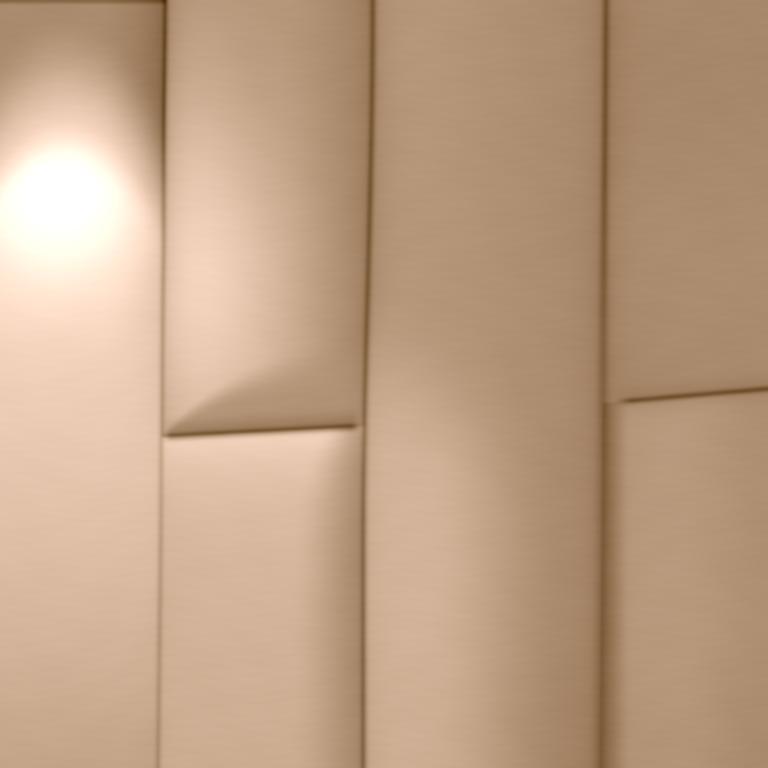
Reproduce this texture procedurally as a three.js fragment shader.

```glsl
// Upholstered wall panels: four padded strips with sewn vertical seams, two
// cross seams and a warm spotlight at upper left. Each strip is a scalar tone
// built from soft glows and ramps, then tinted and given a sine-layered weave.
varying vec2 vUv;

// Soft elliptical light with separate reach above and below its centre.
float glow(vec2 p, vec2 centre, float reachX, float reachUp, float reachDown) {
  vec2 d = p - centre;
  d /= vec2(reachX, d.y > 0.0 ? reachUp : reachDown);
  return exp(-dot(d, d));
}

float ridge(float d, float width) {
  return exp(-d * d / (width * width));
}

// Thin stitched crease inside a broad soft valley.
float crease(float d, float width, float depth, float valley) {
  return depth * ridge(d, width) + valley * exp(-abs(d) / 0.018);
}

// Joins two neighbouring tones at a signed distance.
float join(float before, float after, float d) {
  return mix(before, after, smoothstep(-0.003, 0.003, d));
}

// Layered sines: fine cloth threads plus slow mottling.
float weave(vec2 p) {
  float threads = sin(p.y * 410.0 + 2.0 * sin(p.x * 23.0)) * sin(p.x * 61.0 + 3.0 * sin(p.y * 37.0));
  threads += 0.6 * sin(p.y * 690.0 + 3.0 * sin(p.x * 41.0 + p.y * 9.0));
  float mottle = sin(p.x * 47.0 + 2.0 * sin(p.y * 31.0)) * sin(p.y * 73.0 + 2.0 * sin(p.x * 19.0));
  return 0.003 * threads + 0.004 * mottle;
}

// Far-left strip: arched spotlight fading slowly downward.
float spotlitStrip(vec2 p) {
  float offset = p.x - 0.085;
  float arch = p.y + 7.0 * offset * offset;
  float body = 0.765 + 0.4 * p.y - 0.13 * p.y * p.y;
  float tone = mix(0.67, body, smoothstep(0.985, 0.79, arch));
  float hot = glow(p, vec2(0.075, 0.75), 0.11, 0.12, 0.12);
  tone += 0.24 * hot * smoothstep(0.85, 0.77, arch);
  tone -= 0.05 * smoothstep(0.13, 0.21, p.x) * smoothstep(0.35, 0.8, p.y);
  return tone - 0.15 * smoothstep(0.992, 1.0, p.y);
}

// Upper cushion of the second strip, with a curved tuck at its base.
float tuckedCushion(vec2 p) {
  float run = max(p.x - 0.213, 0.0);
  float foldY = 0.433 + 0.1 * (1.0 - exp(-10.0 * run));
  float softness = 0.006 + 0.16 * run;
  float open = smoothstep(-softness, softness, p.y - foldY);
  float tone = 0.705 - 0.05 * smoothstep(0.36, 0.48, p.x);
  tone += 0.23 * glow(p, vec2(0.265, 0.62), 0.13, 0.23, 0.25);
  tone += 0.06 * glow(p, vec2(0.23, 0.8), 0.07, 0.2, 0.2);
  float shade = 0.70 + 0.05 * exp(-run / 0.05);
  return mix(shade, tone, open);
}

// Lower cushion of the second strip, brightest under its cross seam.
float lowerCushion(vec2 p, float below) {
  float rim = exp(-max(below, 0.0) / 0.055);
  float tone = 0.80 + 0.13 * p.y + 0.11 * rim;
  float side = smoothstep(0.375 + 0.05 * rim, 0.475, p.x);
  return mix(tone, 0.68 + 0.1 * rim, side);
}

float thirdStrip(vec2 p) {
  float lit = smoothstep(0.64, 0.40, p.y + 0.6 * (p.x - 0.5));
  float side = smoothstep(0.56, 0.74, p.x);
  float tone = 0.72 - 0.05 * smoothstep(0.5, 0.78, p.x);
  return tone + lit * mix(0.11, -0.005, side) - 0.02 * lit * smoothstep(0.25, 0.0, p.y);
}

float fourthStrip(vec2 p, float above) {
  float upper = 0.665 + 0.01 * sin(p.y * 12.0);
  float lower = 0.725 - 0.04 * smoothstep(0.88, 1.0, p.x);
  lower -= 0.02 * smoothstep(0.2, 0.0, p.y);
  lower = mix(0.60, lower, smoothstep(0.79, 0.822, p.x));
  return join(lower, upper, above);
}

void main() {
  vec2 p = vUv;

  // Signed distances to the slightly leaning seams.
  float seamA = p.x - mix(0.206, 0.216, p.y);
  float seamB = p.x - (0.474 + 0.012 * smoothstep(0.3, 1.0, p.y));
  float seamC = p.x - mix(0.781, 0.789, p.y);
  float crossA = p.y - (0.431 + 0.052 * (p.x - 0.212));
  float crossB = p.y - (0.4766 + 0.088 * (p.x - 0.807));

  // Strip tones, left to right.
  float second = join(lowerCushion(p, -crossA), tuckedCushion(p), crossA);
  float tone = join(spotlitStrip(p), second, seamA);
  tone = join(tone, thirdStrip(p), seamB);
  tone = join(tone, fourthStrip(p, crossB), seamC);

  // Vertical creases, the first one fading out below.
  float high = smoothstep(0.3, 0.85, p.y);
  tone -= crease(seamA, 0.004, 0.10 + 0.05 * high, 0.015 + 0.09 * high);
  tone -= crease(seamB, 0.0045, 0.15, 0.045 + 0.03 * high);
  tone -= crease(seamC, mix(0.008, 0.005, high), 0.06 + 0.08 * high, 0.075);

  // Cross creases, limited to their strips.
  float spanA = smoothstep(0.208, 0.225, p.x) * smoothstep(0.472, 0.455, p.x);
  float spanB = smoothstep(0.797, 0.825, p.x);
  tone -= spanA * (0.25 * ridge(crossA, 0.005) + 0.07 * ridge(crossA - 0.009, 0.011));
  tone -= spanB * (0.20 * ridge(crossB, 0.004) + 0.04 * ridge(crossB, 0.016));

  // Warm cloth tint; strong light bleaches to cream.
  tone += weave(p);
  vec3 cloth = vec3(tone, tone - 0.125, 1.1 * tone - 0.31);
  gl_FragColor = vec4(clamp(cloth, 0.0, 1.0), 1.0);
}
```
